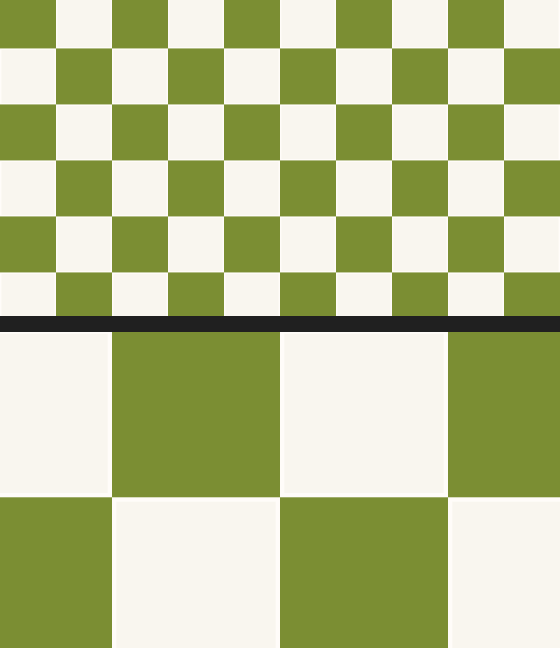
Top, the full canvas; bottom, a detail of the centre.
A Shadertoy shader for this pattern:

```glsl
// Flat two-colour checkerboard, ten square cells across the canvas width.
// A signed triangle wave per axis gives the distance to the cell borders; the
// product of the two box-filtered waves is the checker, with a faint pale rim.

#define CELLS_ACROSS 10.0
#define BOTTOM_ROW 0.778                 // visible part of the lowest row, in cells
#define RIM_WIDTH 0.026                  // pale rim inside the light cells, in cells
#define GREEN vec3(0.482, 0.557, 0.200)
#define CREAM vec3(0.977, 0.964, 0.938)
#define RIM_COLOUR vec3(1.000, 0.990, 0.976)

// Distance to the nearest border on each axis: positive in even cells, negative in odd.
vec2 signedBorderDistance(vec2 p) {
    return abs(mod(p - 0.5, 2.0) - 1.0) - 0.5;
}

void mainImage(out vec4 fragColor, in vec2 fragCoord) {
    // Cell coordinates, with a row border at y = 0
    float pixel = CELLS_ACROSS / iResolution.x;
    vec2 p = fragCoord * pixel - vec2(0.0, BOTTOM_ROW);

    // Checker coverage, filtered over one pixel
    vec2 border = signedBorderDistance(p);
    vec2 side = clamp(2.0 * border / pixel, -1.0, 1.0);
    float green = 0.5 + 0.5 * side.x * side.y;

    // Light cells brighten slightly next to their borders
    float nearest = min(abs(border.x), abs(border.y));
    float rim = 1.0 - smoothstep(RIM_WIDTH - 0.5 * pixel, RIM_WIDTH + 0.5 * pixel, nearest);
    vec3 light = mix(CREAM, RIM_COLOUR, rim);

    fragColor = vec4(mix(light, GREEN, green), 1.0);
}
```
